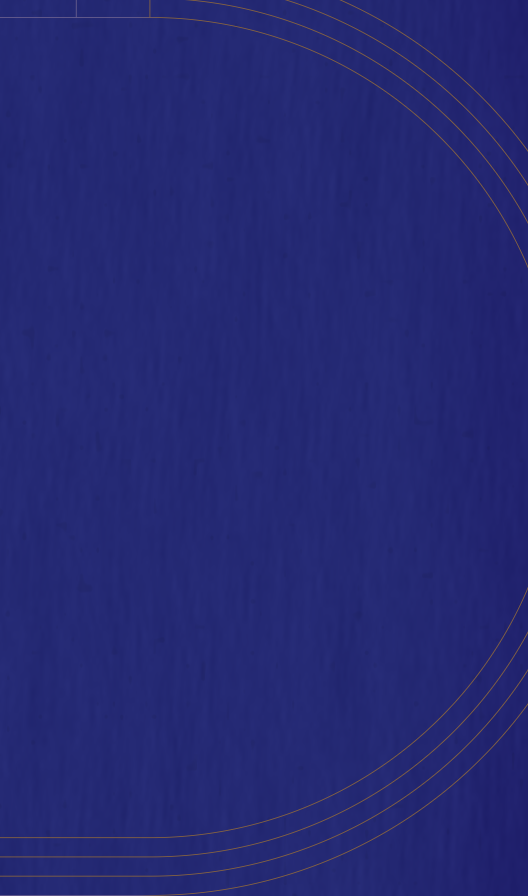
This background is drawn by a Shadertoy shader. Its source:

```glsl
// Deep blue fibrous paper crossed by four thin gold concentric stadium outlines.

const vec3 PAPER = vec3(0.141, 0.160, 0.453);
const vec3 SHADE = vec3(0.124, 0.124, 0.425);
const vec3 GOLD  = vec3(0.540, 0.395, 0.240);
const vec3 LILAC = vec3(0.420, 0.380, 0.560);

const vec2  CENTER = vec2(0.168, 0.5228);  // centre of the rounded ends
const float INNER_RADIUS = 0.4577;
const float RING_STEP = 0.02148;
const float HALF_WIDTH = 0.00046;

// Hash without sine
float hash(vec2 p) {
    vec3 q = fract(p.xyx * 0.1031);
    q += dot(q, q.yzx + 33.33);
    return fract((q.x + q.y) * q.z);
}

// Smooth value noise
float noise(vec2 p) {
    vec2 cell = floor(p);
    vec2 f = fract(p);
    f = f * f * (3.0 - 2.0 * f);
    float low  = mix(hash(cell), hash(cell + vec2(1, 0)), f.x);
    float high = mix(hash(cell + vec2(0, 1)), hash(cell + vec2(1, 1)), f.x);
    return mix(low, high, f.y);
}

// Broad vertical bands: stretched octaves, slightly bent and leaning
float bands(vec2 p) {
    float sum = 0.0;
    float weight = 0.45;
    vec2 scale = vec2(24.0, 3.5);
    for (int i = 0; i < 3; i++) {
        sum += weight * (noise(p * scale + float(i) * 17.0) - 0.5);
        scale *= vec2(2.1, 2.4);
        weight *= 0.8;
    }
    return sum;
}

// Fine embossed fibres: slope of stretched noise across the grain
float fibres(vec2 p) {
    vec2 q = p * vec2(150.0, 34.0) + 7.0;
    float slope = noise(q) - noise(q + vec2(0.6, 0.15));
    float grain = noise(p * vec2(260.0, 110.0) + 90.0) - 0.5;
    return slope + 0.6 * grain;
}

// Sparse, small dark flecks
float flecks(vec2 p) {
    return smoothstep(0.88, 0.98, noise(p * vec2(110.0, 70.0) + 51.0));
}

// Share of a pixel covered by a line at signed distance d
float lineCover(float d, float halfWidth, float pixel) {
    float h = 0.5 * pixel;
    return max(0.0, min(d + h, halfWidth) - max(d - h, -halfWidth)) / pixel;
}

// Signed distance to a stadium open towards the left
float stadium(vec2 p, float radius) {
    return length(vec2(max(p.x, 0.0), p.y)) - radius;
}

// Paper tone, with shading along the right edge and corners
vec3 paper(vec2 uv, float aspect) {
    float x = uv.x / aspect;
    float edge = 0.75 * smoothstep(0.72, 1.05, x);
    float corner = 0.3 * smoothstep(0.5, 1.0, x) * smoothstep(0.25, 0.5, abs(uv.y - 0.5));
    vec3 color = mix(PAPER, SHADE, min(edge + corner, 1.0));
    vec2 bent = uv;
    bent.x += 0.012 * noise(uv * vec2(9.0, 5.0)) - 0.05 * uv.y;
    color += vec3(0.8, 0.9, 1.2) * (0.026 * bands(bent) + 0.015 * fibres(bent));
    return color * (1.0 - 0.06 * flecks(uv));
}

void mainImage(out vec4 fragColor, in vec2 fragCoord) {
    float pixel = 1.0 / iResolution.y;
    vec2 uv = fragCoord * pixel;
    vec2 p = uv - CENTER;
    vec3 color = paper(uv, iResolution.x * pixel);

    // Concentric outlines; the outermost straights are paler
    float straight = 1.0 - smoothstep(-0.02, 0.02, p.x);
    for (int i = 0; i < 4; i++) {
        float d = stadium(p, INNER_RADIUS + float(i) * RING_STEP);
        float pale = (p.y > 0.0 || i == 3) ? straight : 0.0;
        color = mix(color, mix(GOLD, LILAC, pale), lineCover(d, HALF_WIDTH, pixel));
    }

    // Short upright dividers above the top straight
    float above = smoothstep(-pixel, pixel, p.y - INNER_RADIUS);
    for (int i = 0; i < 2; i++) {
        float d = p.x + 0.0007 + 0.0822 * float(i);
        vec3 tint = i == 0 ? GOLD : LILAC;
        color = mix(color, tint, above * lineCover(d, HALF_WIDTH, pixel));
    }

    fragColor = vec4(color, 1.0);
}
```
